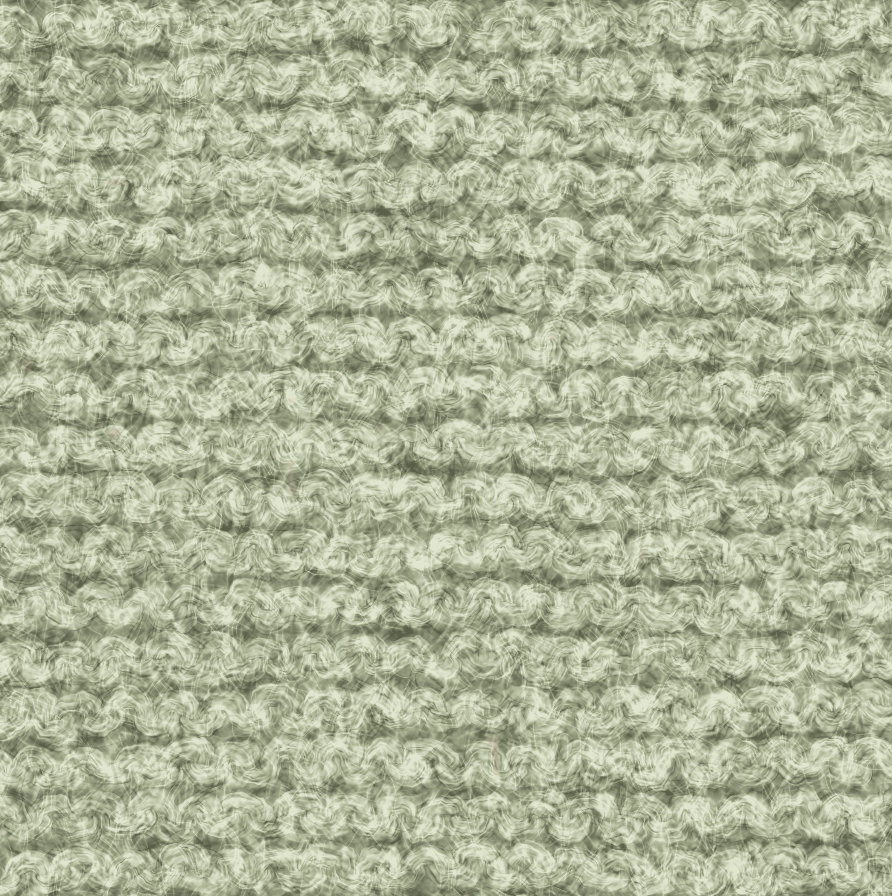
Reproduce this texture procedurally as a Shadertoy shader.

```glsl
// Fuzzy sage-green garter-stitch knit: rows of interlocking woollen arcs.

const vec2 STITCHES = vec2(18.0, 17.0);     // repeats across and down
const vec2 ARC_RADIUS = vec2(0.34, 0.26);   // arc centreline, in stitch units
const float YARN_HALF_WIDTH = 0.22;
const float JITTER = 0.15;                  // placement variation per arc
const float ROW_WANDER = 0.17;              // slow bending of the rows
const float GROUND = 0.36;                  // tone of the gaps
const float RELIEF_CONTRAST = 0.25;
const float SEAM_DEPTH = 0.09;
const float FIBRE_CONTRAST = 0.66;
const float FUZZ_CONTRAST = 0.24;
const int FUZZ_LAYERS = 7;
const vec3 SHADOW = vec3(0.325, 0.345, 0.26);
const vec3 MIDTONE = vec3(0.67, 0.70, 0.575);
const vec3 HIGHLIGHT = vec3(0.88, 0.90, 0.81);
const vec3 NEP = vec3(0.82, 0.75, 0.66);    // rare warm fleck

float hash(vec2 p) {
    vec3 q = fract(vec3(p.xyx) * 0.1031);
    q += dot(q, q.yzx + 33.33);
    return fract((q.x + q.y) * q.z);
}

vec2 hash2(vec2 p) {
    return vec2(hash(p + 11.7), hash(p + 47.3));
}

float noise(vec2 p) {
    vec2 i = floor(p), f = fract(p);
    f = f * f * (3.0 - 2.0 * f);
    return mix(mix(hash(i), hash(i + vec2(1, 0)), f.x),
               mix(hash(i + vec2(0, 1)), hash(i + vec2(1, 1)), f.x), f.y);
}

vec2 rotate(vec2 p, float angle) {
    float c = cos(angle), s = sin(angle);
    return vec2(c * p.x - s * p.y, s * p.x + c * p.y);
}

// One yarn arc; side is +1 for a cap, -1 for a cup. Returns (relief, shade).
vec2 yarnArc(vec2 q, float side, vec2 id) {
    vec2 seed = id + side * 61.0 + 200.0;
    vec2 rnd = hash2(seed);
    q -= (rnd - 0.5) * JITTER * vec2(1.3, 0.8);
    q = rotate(q, (hash(seed + 5.0) - 0.5) * 0.6);
    q.y *= side;
    vec2 e = q / (ARC_RADIUS * (0.9 + 0.22 * rnd.yx));
    float angle = atan(e.x, e.y);
    float width = YARN_HALF_WIDTH * (1.15 - 0.4 * smoothstep(0.4, 2.0, abs(angle)));
    float across = (length(e) - 1.0) * 0.29 / width;
    float taper = 1.0 - smoothstep(1.2, 2.15, abs(angle));
    float relief = sqrt(max(0.0, 1.0 - across * across)) * taper;

    // Twisted strands running along the arc
    vec2 strand = vec2(angle * 1.1, across * 3.9 + angle * 1.0) + seed * 7.3;
    float fibre = 0.45 * noise(strand) + 0.55 * noise(strand * vec2(1.6, 2.0) + 9.0);
    float light = 0.05 * across * side + 0.04 * (rnd.x - 0.5);
    return vec2(relief, light + FIBRE_CONTRAST * (fibre - 0.5));
}

// Short curved hairs in several directions, some lit and some in shade
float fuzz(vec2 p) {
    float sum = 0.0;
    for (int i = 0; i < FUZZ_LAYERS; i++) {
        float k = float(i);
        vec2 q = rotate(p, k * 1.9 + 0.3) + k * 37.0;
        q.y += 0.45 * noise(q * 1.5) + 0.14 * noise(q * 3.7);
        float ridge = 1.0 - abs(2.0 * noise(q * vec2(2.6, 11.5)) - 1.0);
        float hair = pow(ridge, 3.0) * smoothstep(0.25, 0.8, noise(q * vec2(2.8, 6.5) + 80.0));
        sum += hair * (i % 2 == 0 ? 1.0 : -0.8);
    }
    return sum;
}

void mainImage(out vec4 fragColor, in vec2 fragCoord) {
    vec2 p = fragCoord / iResolution.xy * STITCHES;
    vec2 fabric = p;
    fabric += ROW_WANDER * (vec2(noise(p * 0.45 + 30.0), noise(p * vec2(0.4, 0.3) + 70.0)) - 0.5);
    fabric += 0.10 * (vec2(noise(p * 3.5), noise(p * 3.5 + 50.0)) - 0.5);
    fabric += 0.06 * (vec2(noise(p * 9.0), noise(p * 9.0 + 50.0)) - 0.5);

    // Layer the caps first, then the cups over them
    float row = floor(fabric.y);
    float relief = 0.0, shade = 0.0;
    for (int kind = 0; kind < 2; kind++) {
        float side = kind == 0 ? 1.0 : -1.0;
        for (int j = -1; j <= 1; j++) {
            float y = row + float(j);
            float shift = hash(vec2(y + 90.0, 3.0));
            float column = floor(fabric.x - shift);
            for (int i = -1; i <= 1; i++) {
                vec2 id = vec2(column + float(i), y);
                vec2 centre = id + vec2(shift + 0.5 + 0.25 * side, 0.51 - 0.02 * side);
                vec2 yarn = yarnArc(fabric - centre, side, id);
                float over = smoothstep(-0.10, 0.10, yarn.x - relief);
                shade = mix(shade, yarn.y, over);
                relief = max(relief, yarn.x);
            }
        }
    }

    // Tone: rounded yarn, shaded seams between rows, then loose hairs
    float seam = abs(fract(fabric.y + 0.5) - 0.5);
    float tone = GROUND + RELIEF_CONTRAST * relief + shade * smoothstep(0.0, 0.5, relief);
    tone -= SEAM_DEPTH * exp(-seam * seam * 110.0);
    tone += FUZZ_CONTRAST * (fuzz(p) - 0.2);
    tone += 0.14 * (noise(p * 17.0) - 0.5);
    tone = clamp(tone, 0.0, 1.0);

    vec3 colour = mix(SHADOW, MIDTONE, smoothstep(-0.12, 0.60, tone));
    colour = mix(colour, HIGHLIGHT, smoothstep(0.38, 0.95, tone));
    float fleck = smoothstep(0.965, 0.995, noise(p * 1.7 + 120.0));
    colour = mix(colour, NEP * (0.7 + 0.4 * tone), 0.45 * fleck);
    fragColor = vec4(colour, 1.0);
}
```
